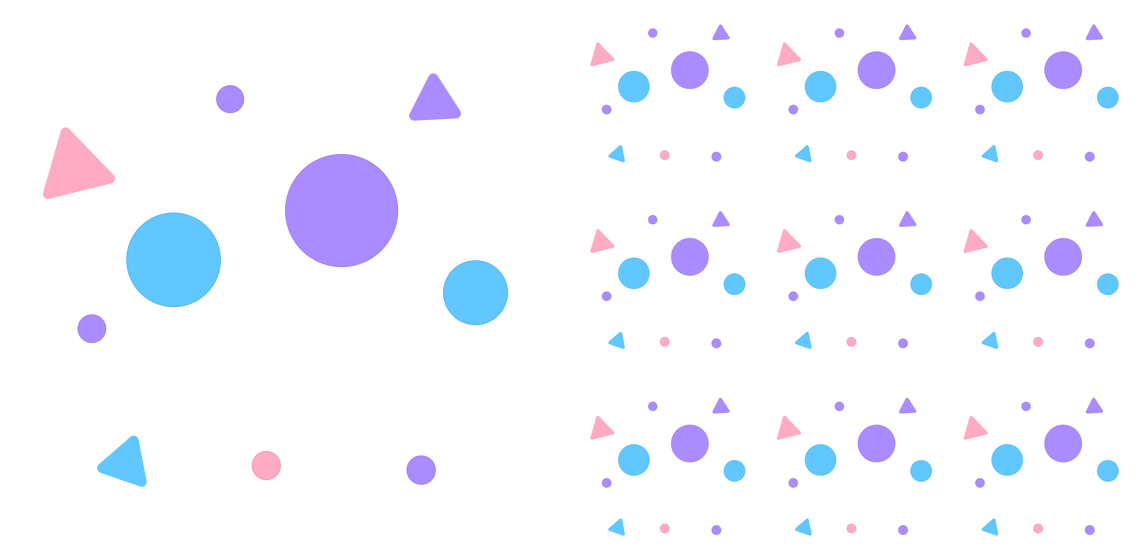
Left, the tile; right, the same tile 3 across and 3 down.
Give the GLSL for this background, as a three.js fragment shader.

```glsl
// Flat confetti of circles and rounded triangles in purple, blue and pink on white, tiling.
#define PURPLE vec3(0.67, 0.55, 1.0)
#define BLUE vec3(0.38, 0.78, 1.0)
#define PINK vec3(1.0, 0.67, 0.77)
#define RING_COUNT 8.0
#define RING_RADIUS 0.38
#define RING_ZIGZAG 0.04
#define JITTER 0.02
#define DOT_RADIUS 0.027
#define CORNER 0.009
#define EDGE 0.0012
#define RIM 0.08

varying vec2 vUv;

vec2 hash2(float n) {
  return fract(sin(vec2(n * 12.99 + 1.3, n * 78.23 + 4.7)) * 4375.85);
}

vec2 polar(float angle, float radius) {
  return radius * vec2(cos(angle), sin(angle));
}

// Shortest offset between two points on the wrapping canvas
vec2 wrapOffset(vec2 d) {
  return d - floor(d + 0.5);
}

// Equilateral triangle with rounded corners, folded into one half sector
float roundTriangle(vec2 p, float radius, float tilt) {
  float sector = radians(120.0);
  float a = mod(atan(p.y, p.x) - tilt + 0.5 * sector, sector) - 0.5 * sector;
  vec2 fromTip = polar(abs(a), length(p)) - vec2(radius, 0.0);
  float along = dot(fromTip, vec2(-0.866, 0.5));
  float side = dot(fromTip, vec2(0.5, 0.866));
  return (along > 0.0 ? side : length(fromTip)) - CORNER;
}

vec3 palette(float c) {
  return c < 0.5 ? BLUE : (c < 1.5 ? PURPLE : PINK);
}

// Lays a shape over the ground, with a faint darker rim
vec3 paint(vec3 ground, vec3 ink, float dist, float rim) {
  float nearEdge = smoothstep(-3.0 * EDGE, 0.0, dist);
  vec3 shade = ink * (1.0 - rim * nearEdge);
  return mix(shade, ground, smoothstep(-EDGE, EDGE, dist));
}

void main() {
  vec3 color = vec3(1.0);

  // Two large discs near the middle
  for (float i = 0.0; i < 2.0; i++) {
    vec2 center = vec2(0.46, 0.58) + (2.0 * i - 1.0) * vec2(0.15, 0.044);
    float dist = length(wrapOffset(vUv - center)) - mix(0.0845, 0.101, i);
    color = paint(color, palette(i), dist, RIM);
  }

  // Loose zigzag ring of dots, one medium disc and triangles
  for (float k = 0.0; k < RING_COUNT; k++) {
    float turn = radians(360.0) * k / RING_COUNT;
    float angle = radians(140.0) - turn + 0.21 * cos(turn);
    float even = 1.0 - mod(k, 2.0);
    float reach = RING_RADIUS + RING_ZIGZAG * (2.0 * even - 1.0);
    vec2 center = vec2(0.5) + polar(angle, reach) + JITTER * (hash2(k) - 0.5);
    vec2 p = wrapOffset(vUv - center);

    bool isTriangle = even > 0.5 && k != 4.0;
    float discRadius = k == 3.0 ? 0.058 : DOT_RADIUS - 0.002 * hash2(k + 9.0).x;
    float triRadius = k == 0.0 ? 0.066 : 0.043;
    float dist = isTriangle
      ? roundTriangle(p, triRadius, radians(104.0 - 5.5 * k))
      : length(p) - discRadius;

    float tint = k < 2.5 ? 2.0 - min(k, 1.0) : mod(k, 3.0);
    color = paint(color, palette(tint), dist, isTriangle ? 0.0 : RIM);
  }

  gl_FragColor = vec4(color, 1.0);
}
```
